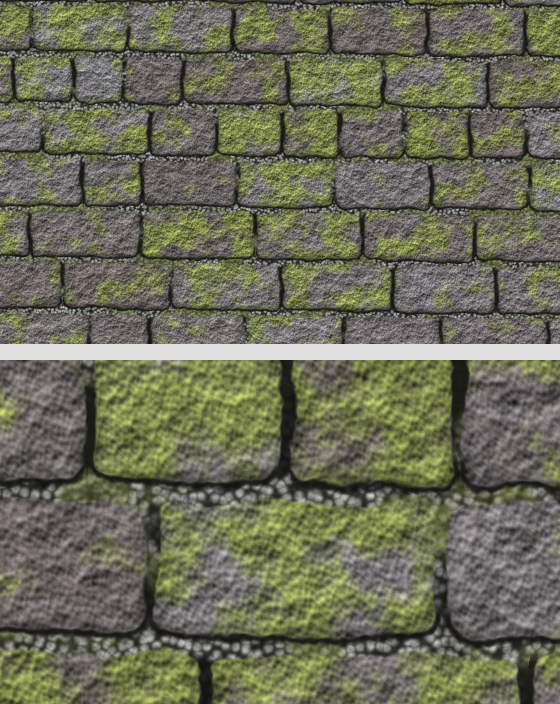
Top: the whole. Bottom: its middle third, enlarged.
Write a Shadertoy shader that draws this texture.

```glsl
// Mossy drystone wall: seven courses of rough grey blocks over crumbly mortar.
// Each course walks along jittered joints; a rounded box shapes every block,
// cellular noise gives the rock relief and layered sines the wobble and moss.

// Per course: first joint, block length, range of indices holding short blocks
const vec4 COURSES[8] = vec4[8](
    vec4(-0.320, 0.297, 0, 0), vec4(-0.200, 0.290, 0, 0),
    vec4(-0.120, 0.297, 0, 4), vec4(-0.210, 0.330, 2, 10),
    vec4(-0.040, 0.285, 1, 2), vec4(-0.235, 0.323, 0, 0),
    vec4(-0.125, 0.316, 0, 0), vec4(-0.025, 0.290, 1, 2));
const float COURSE_HEIGHT = 0.1494;

float hash(vec2 p) {
    p = fract(p * vec2(0.1031, 0.1137) + 0.17);
    p += dot(p, p.yx + 33.33);
    return fract((p.x + p.y) * p.x * 7.31);
}

// Layered sines, each octave rotated and bent by itself
float waves(vec2 p) {
    float sum = 0.0, amp = 0.5;
    for (int i = 0; i < 5; i++) {
        p = mat2(0.8, 0.6, -0.6, 0.8) * p * 1.9 + vec2(1.3, 4.1);
        sum += amp * sin(p.x + 1.4 * sin(p.y));
        amp *= 0.6;
    }
    return sum;
}

// Distance to the nearest scattered point
float cells(vec2 p) {
    vec2 id = floor(p);
    float nearest = 2.0;
    for (int y = -1; y <= 1; y++)
        for (int x = -1; x <= 1; x++) {
            vec2 c = id + vec2(x, y);
            vec2 site = c + vec2(hash(c), hash(c + 57.3));
            nearest = min(nearest, distance(p, site));
        }
    return nearest;
}

// Rock height, from broad facets down to grit
float relief(vec2 p) {
    float sum = 0.0, amp = 0.4;
    p *= 18.0;
    for (int i = 0; i < 4; i++) {
        sum += amp * cells(p);
        p = mat2(0.8, 0.6, -0.6, 0.8) * p * 2.1 + 11.7;
        amp *= 0.7;
    }
    return sum;
}

float jointX(int row, int i) {
    vec4 c = COURSES[row];
    float shorts = clamp(float(i) - c.z, 0.0, c.w - c.z);
    return c.x + c.y * (float(i) - 0.45 * shorts) + 0.026 * (hash(vec2(i, row * 7)) - 0.5);
}

float roundedBox(vec2 p, vec2 halfSize, float r) {
    vec2 q = abs(p) - halfSize + r;
    return length(max(q, 0.0)) + min(max(q.x, q.y), 0.0) - r;
}

void mainImage(out vec4 fragColor, in vec2 fragCoord) {
    vec2 p = fragCoord / iResolution.y;
    float pixel = 1.0 / iResolution.y;
    float rock = relief(p);
    float slope = rock - relief(p + vec2(-0.0015, 0.004));
    vec2 ragged = p + 0.0045 * vec2(waves(p * 20.0), waves(p * 20.0 + 7.0));

    // Find the course, which sags to the right, and the block within it
    float depth = (0.996 - ragged.y - 0.0105 * ragged.x) / COURSE_HEIGHT + 1.0;
    int row = int(clamp(floor(depth), 0.0, 7.0));
    int block = 0;
    for (int i = 1; i < 11; i++)
        if (ragged.x > jointX(row, i)) block = i;
    float left = jointX(row, block), right = jointX(row, block + 1);
    vec2 seed = vec2(block * 3 + 5, row * 5 + 2);

    // Block outline, slightly tilted and chipped
    vec2 q = vec2(ragged.x - 0.5 * (left + right), (0.5 - fract(depth)) * COURSE_HEIGHT);
    q.y += q.x * 0.05 * (hash(seed + 31.0) - 0.5);
    vec2 halfSize = vec2(0.5 * (right - left) - 0.006, 0.067 - 0.005 * hash(seed + 9.0));
    float d = roundedBox(q, halfSize, 0.017) + 0.008 * (rock - 0.45);

    // Stone: own tint, browner low on the wall, lit from above
    vec3 stone = mix(vec3(0.39, 0.36, 0.36), vec3(0.47, 0.47, 0.49), hash(seed));
    stone = mix(stone, vec3(0.42, 0.38, 0.36), 0.5 * (1.0 - p.y) * hash(seed + 4.0));
    float patches = waves(p * 17.0);
    float moss = patches + 1.3 * (hash(seed + 17.0) - 0.5) + 0.7 * (p.y - 0.55);
    moss = smoothstep(-0.35, 0.85, moss) * (0.55 + 0.9 * rock);
    stone = mix(stone, vec3(0.47, 0.52, 0.25), min(0.85 * moss, 0.85));
    stone *= 1.0 + 2.8 * slope + 0.35 * (rock - 0.45) + 0.10 * waves(p * 45.0 + 3.0);
    float rim = 1.0 - smoothstep(0.0, 0.016, -d);
    stone *= 1.04 + rim * (0.12 * sign(q.y) * smoothstep(0.02, 0.06, abs(q.y)) - 0.16);

    // Mortar: pale crumbs, moss and dark pits
    float crumbs = cells(p * 105.0);
    vec3 mortar = mix(vec3(0.58, 0.58, 0.57), vec3(0.17, 0.17, 0.15), smoothstep(0.15, 0.75, crumbs));
    mortar = mix(mortar, vec3(0.40, 0.43, 0.22), 0.65 * smoothstep(-0.2, 0.6, waves(p * 13.0 + 5.0)));
    mortar *= 1.0 + 2.0 * slope;

    // Deep shade in upright joints and beneath each block
    float upright = 1.0 - smoothstep(halfSize.y - 0.012, halfSize.y + 0.002, abs(q.y));
    upright *= smoothstep(-0.9, -0.2, waves(p * 9.0 + 2.0));
    float under = smoothstep(0.02, 0.05, -q.y) * (1.0 - smoothstep(0.003, 0.009, d));
    mortar = mix(mortar, vec3(0.07, 0.07, 0.065), 0.9 * max(upright, under));

    float edge = pixel + 0.001;
    vec3 color = mix(stone, mortar, smoothstep(-edge, edge, d));
    fragColor = vec4(clamp(color, 0.0, 1.0), 1.0);
}
```
